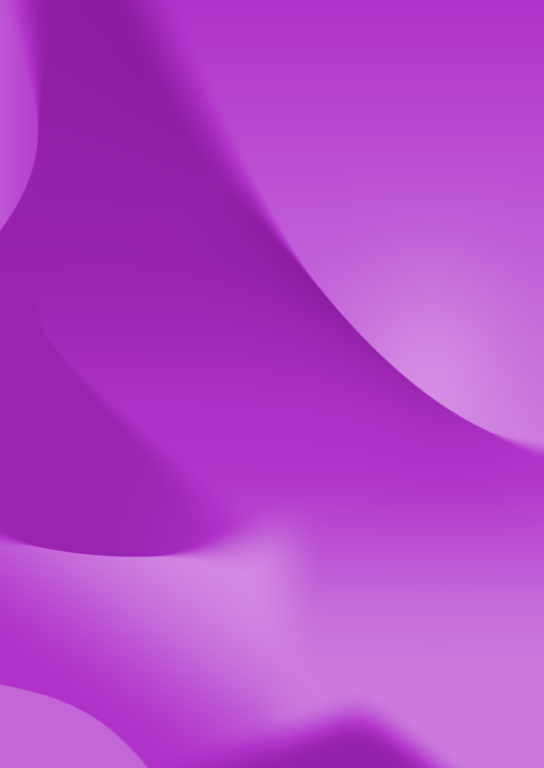
Write a Shadertoy shader that draws this background.

```glsl
const vec3 PLUM   = vec3(0.53, 0.10, 0.61);
const vec3 VIOLET = vec3(0.69, 0.20, 0.79);
const vec3 ORCHID = vec3(0.77, 0.41, 0.85);
const vec3 PALE   = vec3(0.84, 0.59, 0.90);

const vec2  RIBBON_TIP  = vec2(0.07, 0.596);
const vec2  LOBE_TIP    = vec2(0.07, 0.83);
const vec2  PANEL_GLOW  = vec2(0.79, 0.52);
const float GLOW_RADIUS = 0.14;
const float SHARP       = 0.0012;
const float LOBE_TONE   = 1.95;
const float HOLLOW_TONE = 0.35;

// Smooth ramp whose ends may come in either order
float ramp(float a, float b, float x) {
    float t = clamp((x - a) / (b - a), 0.0, 1.0);
    return t * t * (3.0 - 2.0 * t);
}

// Coverage of a signed distance, antialiased at any softness
float cover(float d, float softness) {
    float w = max(softness, fwidth(d));
    return smoothstep(-w, w, d);
}

// Tone 0..3 runs from plum to pale
vec3 palette(float tone) {
    vec3 c = mix(PLUM, VIOLET, clamp(tone, 0.0, 1.0));
    c = mix(c, ORCHID, clamp(tone - 1.0, 0.0, 1.0));
    return mix(c, PALE, clamp(tone - 2.0, 0.0, 1.0));
}

// Distance above the sweeping edge of the upper right panel
float panelDistance(vec2 p) {
    float t = 1.0 - p.x;
    float edge = 0.414 + 0.15 * t + 0.875 * t * t;
    float slope = 0.15 + 1.75 * t;
    return (p.y - edge) / sqrt(1.0 + slope * slope);
}

float backTone(vec2 p, float panel) {
    float tone = 0.42 - 0.2 * ramp(0.6, 1.0, p.y);
    tone -= 0.2 * exp(-max(-panel, 0.0) / 0.12) * ramp(0.6, 0.9, p.y);
    return tone + 0.4 * ramp(0.15, 0.45, p.x) * ramp(0.45, 0.28, p.y);
}

float ribbonTone(vec2 p, float panel) {
    float tone = 0.4 + 0.6 * ramp(0.68, 0.40, p.y) + 1.4 * ramp(0.43, 0.10, p.y);
    float shade = exp(-max(-panel, 0.0) / 0.05) * ramp(1.0, 0.75, p.x);
    return tone - 0.35 * shade;
}

// Rounded left end of the ribbon, dissolving away from its tip
float ribbonMask(vec2 p) {
    float dy = p.y - RIBBON_TIP.y;
    float upper = 15.0 * dy * dy;
    float lower = min(length(vec2(1.5 * dy, 0.07)) - 0.07, 0.36);
    float edge = RIBBON_TIP.x + (dy > 0.0 ? upper : lower);
    float softness = SHARP + min((dy > 0.0 ? 4.0 : 0.9) * dy * dy, 0.06);
    return cover((p.x - edge) * 0.7, softness);
}

float panelTone(vec2 p) {
    vec2 q = (p - PANEL_GLOW) / GLOW_RADIUS;
    return 1.0 + 2.4 * (1.0 - p.y) + 0.6 * exp(-dot(q, q));
}

float panelMask(vec2 p, float panel) {
    float softness = SHARP + 0.055 * ramp(0.6, 0.3, p.x) + 0.012 * ramp(0.88, 1.0, p.x);
    return cover(panel, softness);
}

// Pale wave at the lower left, blending into the ribbon
float waveMask(vec2 p) {
    float crest = 0.275 + 0.4 * (p.x - 0.25) * (p.x - 0.25);
    float softness = SHARP + 0.012 * ramp(0.07, 0.0, p.x) + 0.05 * ramp(0.28, 0.52, p.x);
    return cover(crest - p.y, softness) * ramp(0.60, 0.46, p.x);
}

// Blurred dark peak on the lower border
float hollowMask(vec2 p) {
    float x = p.x - 0.67;
    float height = 0.09 - 0.16 * x - 0.44 * length(vec2(x, 0.04));
    return ramp(-0.03, 0.045, height - p.y);
}

// Upper left lobe, blurred toward the top
float upperLobeMask(vec2 p) {
    float dy = p.y - LOBE_TIP.y;
    float edge = LOBE_TIP.x - (dy > 0.0 ? 0.8 : 4.1) * dy * dy;
    return cover(edge - p.x, SHARP + 0.045 * ramp(0.82, 1.0, p.y));
}

float lowerLobeMask(vec2 p) {
    float edge = 0.109 - 0.15 * p.x - 3.4 * p.x * p.x * p.x;
    return cover(edge - p.y, SHARP);
}

void mainImage(out vec4 fragColor, in vec2 fragCoord) {
    vec2 p = fragCoord / iResolution.xy;
    float panel = panelDistance(p);

    // Layers from back to front
    float tone = mix(backTone(p, panel), ribbonTone(p, panel), ribbonMask(p));
    tone = mix(tone, panelTone(p), panelMask(p, panel));
    float waveTone = 1.0 + 1.7 * ramp(0.3, 0.95, p.x + 2.0 * p.y);
    tone = mix(tone, waveTone, waveMask(p));
    tone = mix(tone, HOLLOW_TONE, hollowMask(p));
    tone = mix(tone, 1.65 - 6.0 * p.x, upperLobeMask(p));
    tone = mix(tone, LOBE_TONE, lowerLobeMask(p));

    fragColor = vec4(palette(tone), 1.0);
}
```
